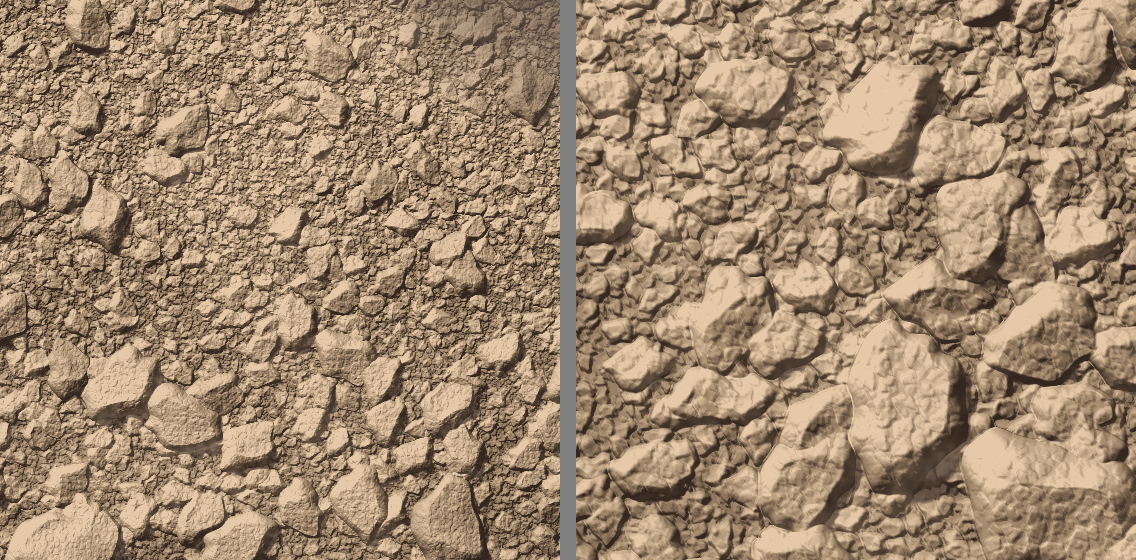
Left, the full canvas; right, a detail of the centre.
Give the GLSL for this texture, as a Shadertoy shader.

```glsl
// A sunlit slope of dry brown earth: fine gravel above, tumbled clods below.

vec3 hash3(vec2 p) {
    vec3 q = fract(vec3(p.xyx) * vec3(0.1031, 0.1030, 0.0973));
    q += dot(q, q.yxz + 33.33);
    return fract((q.xxy + q.yzz) * q.zyx);
}

mat2 rotation(float angle) {
    return mat2(cos(angle), sin(angle), -sin(angle), cos(angle));
}

// Layered, bent sines, roughly -1 to 1
float waves(vec2 p) {
    float sum = 0.0, amp = 0.5;
    for (int i = 0; i < 4; i++) {
        p = mat2(0.8, 0.6, -0.6, 0.8) * p * 1.7 + 1.3;
        sum += amp * sin(p.x + 1.5 * sin(p.y));
        amp *= 0.65;
    }
    return sum;
}

// Share of cells holding a stone; coarse layers thin out uphill
float density(vec2 site, float layer) {
    float uphill = site.y + 0.13 * sin(site.x * 8.0 + 2.0 * sin(site.y * 7.0))
                 + 0.08 * sin(site.x * 19.0 - site.y * 13.0);
    return mix(0.55 + 0.17 * layer, -0.13 + 0.26 * layer, smoothstep(0.0, 0.75, uphill));
}

// One layer of lumpy, faceted stones on its own turned grid: height and tint
vec2 stones(vec2 p, float scale, float layer) {
    float offset = 17.3 * layer + 5.0;
    mat2 grid = rotation(0.4 + 0.7 * layer);
    vec2 g = grid * p * scale + offset;
    vec2 best = vec2(0.0);
    for (int y = -1; y <= 1; y++)
    for (int x = -1; x <= 1; x++) {
        vec2 cell = floor(g) + vec2(x, y);
        vec3 place = hash3(cell);
        vec2 center = cell + 0.2 + 0.6 * place.xy;
        vec2 site = (center - offset) * grid / scale;
        if (place.z > density(site, layer)) continue;

        vec3 form = hash3(cell + 71.7);
        float radius = mix(0.33, 0.64, form.y * form.y);
        vec2 q = rotation(3.14 * form.x) * (g - center) * vec2(0.88, 1.2) / radius;
        q += 0.12 * sin(q.yx * 4.0 + form.xy * 20.0);
        q += 0.04 * sin(q.yx * 9.0 + form.yz * 30.0);
        float dome = sqrt(max(0.0, 1.0 - dot(q, q)));
        float facet = 0.75 + dot(q, form.yz - 0.5);
        float height = min(dome, facet) * radius * 0.78 / scale;
        if (height > best.x) best = vec2(height, form.z - 0.5);
    }
    return best;
}

// Coarse stones overlap; the finest fill the gaps and roughen what lies below
vec2 ground(vec2 p, int layers) {
    vec2 top = vec2(0.0);
    float scale = 6.5;
    for (int i = 0; i < layers; i++) {
        vec2 layer = stones(p, scale, float(i));
        if (i > 3) top.x += 0.3 * layer.x;
        if (layer.x > top.x) top = layer;
        scale *= 1.9;
    }
    return top;
}

void mainImage(out vec4 fragColor, in vec2 fragCoord) {
    vec2 p = fragCoord / iResolution.y;

    // Relief and slope
    float eps = 0.0016;
    vec2 here = ground(p, 6);
    float height = here.x;
    vec2 slope = vec2(ground(p + vec2(eps, 0.0), 6).x, ground(p + vec2(0.0, eps), 6).x) - height;
    vec3 normal = normalize(vec3(-slope / eps, 1.0));

    // Low sun from the upper left, with cast shadows
    vec3 sun = normalize(vec3(-0.5, 0.6, 0.75));
    float shadow = 0.0;
    for (int i = 1; i <= 5; i++) {
        float reach = 0.0025 * pow(float(i), 1.8);
        float rise = ground(p + normalize(sun.xy) * reach, 4).x - height - reach * 0.8;
        shadow = max(shadow, smoothstep(0.0, 0.004, rise));
    }
    float light = max(dot(normal, sun), 0.0) * (1.0 - 0.75 * shadow);

    // Dark crevices, mottled soil, stone tints and grit
    float crevice = smoothstep(0.0, mix(0.014, 0.003, clamp(p.y * 1.4, 0.0, 1.0)), height);
    float tone = (0.06 + 1.04 * light) * mix(0.6, 1.0, crevice);
    tone += 0.1 * waves(p * 4.0) + 0.07 * waves(p * 22.0) + 0.1 * here.y;
    tone += 0.07 * waves(p * 95.0);

    // Shaded flank at the upper right
    float flank = smoothstep(0.0, 0.3, 0.6 * p.x + p.y - 1.27 + 0.05 * waves(p * 8.0));
    tone = clamp(tone * (1.0 - 0.35 * flank), 0.0, 1.0);

    // Earth colours from deep shade to pale dust
    vec3 shade = vec3(0.20, 0.15, 0.12);
    vec3 soil = vec3(0.60, 0.50, 0.39);
    vec3 dust = vec3(0.90, 0.79, 0.66);
    vec3 color = mix(shade, soil, min(tone * 2.0, 1.0));
    color = mix(color, dust, max(tone * 2.0 - 1.0, 0.0));
    float cool = 0.45 * flank + 0.4 * shadow * smoothstep(0.0, 0.3, tone);
    color = mix(color, vec3(0.45, 0.39, 0.36), cool);

    fragColor = vec4(color, 1.0);
}
```
